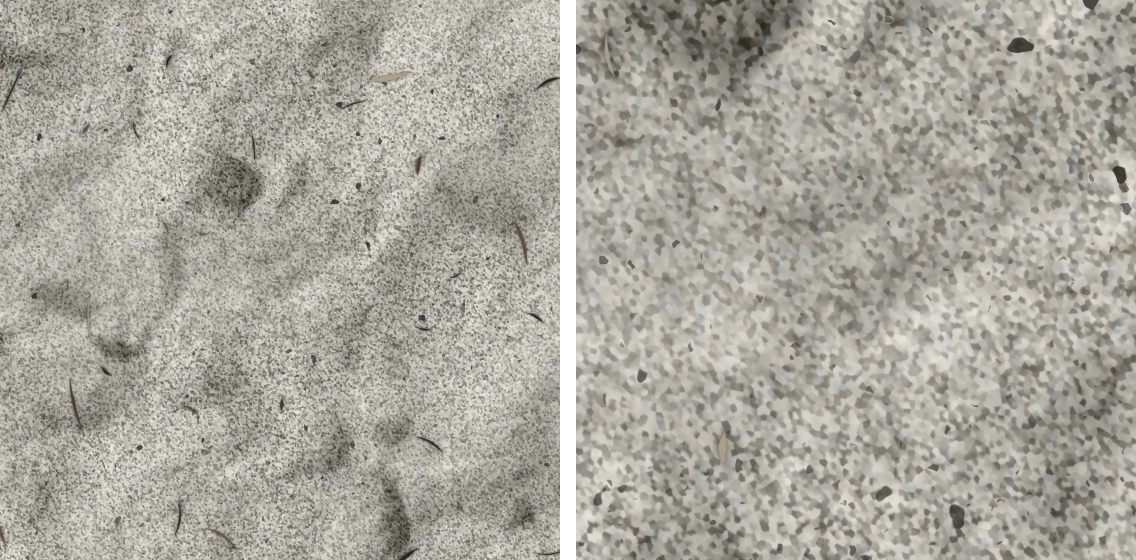
Left: the whole. Right: its middle third, enlarged.
Reproduce this texture procedurally as a Shadertoy shader.

```glsl
// Dry grey beach sand with soft hollows, fine grains, dark specks and scattered twigs.

// Integer hash: three random values in 0..1 per cell
vec3 hash3(vec2 cell, float seed) {
    uvec3 v = uvec3(ivec3(vec3(cell, seed)));
    v = v * 1664525u + 1013904223u;
    v.x += v.y * v.z; v.y += v.z * v.x; v.z += v.x * v.y;
    v ^= v >> 16u;
    v.x += v.y * v.z; v.y += v.z * v.x; v.z += v.x * v.y;
    return vec3(v & 0xffffu) / 65535.0;
}

float noise(vec2 p, float seed) {
    vec2 cell = floor(p), f = fract(p);
    f = f * f * (3.0 - 2.0 * f);
    return mix(mix(hash3(cell, seed).x, hash3(cell + vec2(1, 0), seed).x, f.x),
               mix(hash3(cell + vec2(0, 1), seed).x, hash3(cell + vec2(1, 1), seed).x, f.x), f.y);
}

// Height of the trodden surface
float dunes(vec2 p) {
    p += 0.09 * vec2(noise(p * 5.0, 1.0), noise(p * 5.0, 2.0));
    float height = 0.0, amplitude = 1.0, frequency = 4.5;
    for (int i = 0; i < 4; i++) {
        height += amplitude * noise(p * frequency, 3.0 + float(i));
        amplitude *= 0.38;
        frequency *= 2.1;
    }
    return height;
}

// Crescent shadows on the lower right walls of scattered hollows
float hollows(vec2 p) {
    p += 0.06 * vec2(noise(p * 9.0, 8.0), noise(p * 9.0, 9.0));
    p += 0.014 * vec2(noise(p * 40.0, 10.0), noise(p * 40.0, 11.0));
    float shade = 0.0;
    for (int i = 0; i < 9; i++) {
        vec2 id = floor(p * 4.5) + vec2(i % 3, i / 3) - 1.0;
        vec3 place = hash3(id, 12.0), shape = hash3(id, 13.0);
        vec2 q = p - (id + place.xy) / 4.5;
        float angle = -0.8 + 1.8 * (shape.x - 0.5);
        float facing = dot(q, vec2(cos(angle), sin(angle))) / (length(q) + 0.001);
        float d = length(q) - mix(0.03, 0.085, shape.y);
        d /= d > 0.0 ? 0.014 : 0.04;
        float strength = step(0.2, place.z) * mix(0.35, 1.0, shape.z);
        shade = max(shade, strength * exp(-d * d) * smoothstep(0.0, 0.9, facing));
    }
    return shade;
}

// Blended pebbles, mostly pale with a few dark ones
float grains(vec2 p) {
    vec2 cell = floor(p), total = vec2(0);
    for (int i = 0; i < 9; i++) {
        vec2 id = cell + vec2(i % 3, i / 3) - 1.0;
        vec3 h = hash3(id, 14.0);
        vec2 d = id + h.xy - p;
        total += exp(-6.5 * dot(d, d)) * vec2(1.0 - h.z * h.z, 1.0);
    }
    return total.x / max(total.y, 0.00001) - 0.667;
}

// Coverage of irregular dark crumbs; radius is in canvas units
float specks(vec2 p, float frequency, float density, float radius, float seed) {
    float pixel = 1.0 / iResolution.y, cover = 0.0;
    p += radius * vec2(noise(p / radius, seed), noise(p / radius, seed + 1.0));
    for (int i = 0; i < 9; i++) {
        vec2 id = floor(p * frequency) + vec2(i % 3, i / 3) - 1.0;
        vec3 h = hash3(id, seed + 2.0), shape = hash3(id, seed + 3.0);
        vec2 q = (p - (id + h.xy) / frequency) * mix(vec2(0.7, 1.4), vec2(1.4, 0.7), shape.x);
        float d = length(q) - radius * mix(0.35, 1.0, shape.y * shape.y);
        cover = max(cover, step(h.z, density) * mix(0.4, 1.0, shape.z) * (1.0 - smoothstep(-pixel, pixel, d)));
    }
    return cover;
}

// Slightly bent, tapered twigs and slivers with a soft contact shadow
void addTwigs(inout vec3 color, vec2 p) {
    float pixel = 1.0 / iResolution.y;
    for (int i = 0; i < 9; i++) {
        vec2 id = floor(p * 6.0) + vec2(i % 3, i / 3) - 1.0;
        vec3 place = hash3(id, 30.0), shape = hash3(id, 31.0), kind = hash3(id, 32.0);
        if (kind.x > 0.85) continue;
        float angle = 6.283 * shape.x, c = cos(angle), s = sin(angle);
        vec2 q = mat2(c, -s, s, c) * (p - (id + place.xy) / 6.0);
        float halfLength = mix(0.009, 0.045, shape.y * shape.y);
        float width = mix(0.0012, 0.005, place.z * place.z * place.z);
        float t = q.x / halfLength;
        q.y += (shape.z - 0.5) * 0.4 * q.x * t;
        float d = max(abs(q.y) - width * (1.0 - t * t), abs(q.x) - halfLength);
        vec3 bark = mix(vec3(0.12, 0.11, 0.09), vec3(0.36, 0.28, 0.21), smoothstep(0.3, 0.7, kind.y));
        vec3 straw = vec3(0.70, 0.64, 0.54);
        bark = mix(bark, straw, max(step(0.8, kind.y), 0.5 * step(0.5, kind.z) * smoothstep(0.0, width, q.y)));
        color *= 1.0 - 0.3 * exp(-max(d, 0.0) / 0.0025);
        color = mix(color, bark, 0.9 * (1.0 - smoothstep(-pixel, pixel, d)));
    }
}

void mainImage(out vec4 fragColor, in vec2 fragCoord) {
    vec2 p = fragCoord / iResolution.y;

    // Large relief lit from one side
    float slope = dunes(p) - dunes(p + vec2(0.014, -0.009));
    float hollow = hollows(p);
    float light = 0.672 + 1.3 * clamp(slope, -0.2, 0.06) - 0.29 * hollow;

    // Grain, rougher in some patches than in others
    float rough = noise(p * 6.0, 20.0);
    vec2 grainSpace = mat2(0.8, -0.6, 0.6, 0.8) * p * vec2(330.0, 270.0);
    light += mix(0.24, 0.42, rough) * grains(grainSpace);
    light += 0.11 * (noise(p * 170.0, 21.0) - 0.5);
    float warmth = noise(p * 130.0, 22.0) - 0.5;
    vec3 color = light + vec3(0.01, 0.0, -0.037) + warmth * vec3(0.02, 0.0, -0.02);

    // Crumbs gather in rough patches and hollows
    float crowd = smoothstep(0.35, 0.9, rough) + hollow;
    float fine = specks(p, 90.0, 0.15 + 0.22 * crowd, 0.0029, 40.0);
    float coarse = specks(p, 24.0, 0.1 + 0.25 * crowd, 0.0065, 50.0);
    color = mix(color, vec3(0.27, 0.24, 0.21), 0.75 * fine);
    color = mix(color, vec3(0.14, 0.13, 0.12), 0.85 * coarse);

    addTwigs(color, p);
    fragColor = vec4(clamp(color, 0.0, 1.0), 1.0);
}
```
